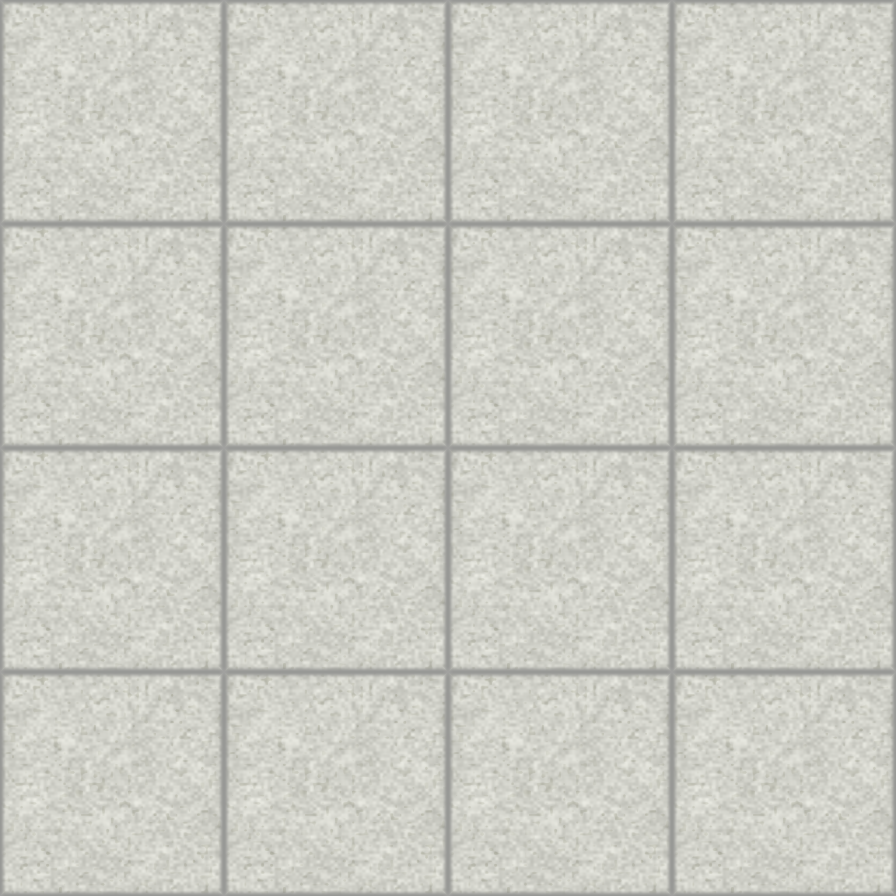
A Shadertoy shader for this texture:

```glsl
// Pale speckled stone tiles in a square four by four grid with soft grey grout
#define TILES 4.0
#define STONE vec3(0.822, 0.824, 0.793)
#define GROUT vec3(0.595, 0.597, 0.587)
#define SPECK_TINT vec3(0.085, 0.085, 0.105)
#define GROUT_CORE 0.003
#define GROUT_EDGE 0.026
#define GRAIN_CONTRAST 0.23
#define SHADE_DEPTH 0.05
#define SHADE_WIDTH 0.016

float hash(vec2 p, float seed) {
    uvec2 q = uvec2(p);
    uint h = q.x * 1597u + q.y * 51749u + uint(seed) * 7919u;
    h = (h ^ (h >> 15)) * 739391u;
    h = (h ^ (h >> 13)) * 277803u;
    h ^= h >> 16;
    return float(h & 65535u) / 65535.0;
}

// Value noise that wraps after one tile; freq must be whole
float noise(vec2 uv, vec2 freq, float seed) {
    vec2 p = uv * freq;
    vec2 i = floor(p), f = fract(p);
    f = f * f * (3.0 - 2.0 * f);
    vec2 a = mod(i, freq), b = mod(i + 1.0, freq);
    return mix(mix(hash(a, seed), hash(vec2(b.x, a.y), seed), f.x),
               mix(hash(vec2(a.x, b.y), seed), hash(b, seed), f.x), f.y);
}

// Fine grain over coarser mottling, centred on zero
float stoneGrain(vec2 uv) {
    float g = 0.46 * noise(uv, vec2(64.0, 72.0), 1.0)
            + 0.30 * noise(uv, vec2(38.0, 46.0), 2.0)
            + 0.14 * noise(uv, vec2(15.0, 19.0), 3.0)
            + 0.10 * noise(uv, vec2(6.0, 7.0), 4.0);
    return g - 0.5;
}

void mainImage(out vec4 fragColor, in vec2 fragCoord) {
    vec2 grid = fragCoord / iResolution.xy * TILES;
    vec2 uv = fract(grid);
    vec2 edge = min(uv, 1.0 - uv);
    float dist = min(edge.x, edge.y);

    // Stone face, the same on every tile
    vec3 color = STONE + GRAIN_CONTRAST * stoneGrain(uv);

    // Sparse darker, slightly warm specks gathered in patches
    float patches = 0.4 + 0.6 * noise(uv, vec2(9.0, 11.0), 5.0);
    float specks = smoothstep(0.68, 0.95, noise(uv, vec2(52.0, 58.0), 6.0));
    color -= SPECK_TINT * specks * patches;

    // Rounded rim: faint shading toward the joint
    color -= SHADE_DEPTH * exp(-dist / SHADE_WIDTH);

    // Soft grout lines, a little lighter where they cross
    float aa = 0.5 * TILES / iResolution.y;
    vec2 line = 1.0 - smoothstep(vec2(GROUT_CORE - aa), vec2(GROUT_EDGE + aa), edge);
    vec3 grout = GROUT + 0.035 * line.x * line.y;
    color = mix(color, grout, max(line.x, line.y));

    fragColor = vec4(color, 1.0);
}
```
